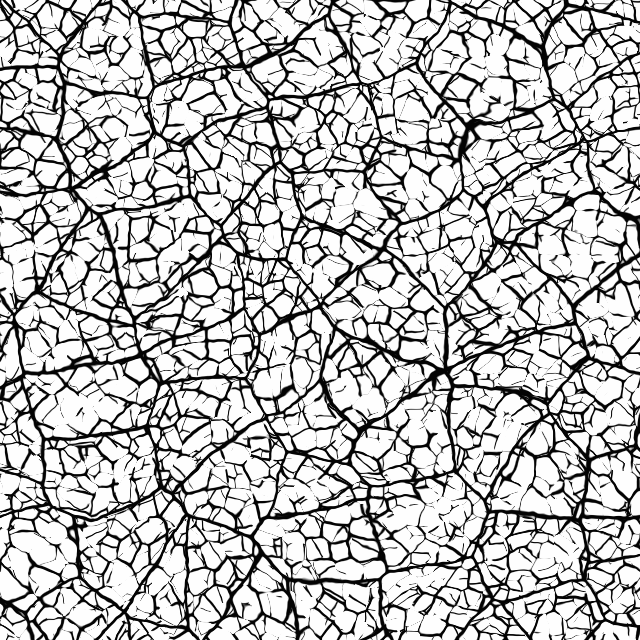
Give the GLSL for this texture, as a three.js fragment shader.

```glsl
// Black crackle network on white: long cracks split into small, partly broken blocks.
varying vec2 vUv;

const vec3 PAPER = vec3(0.995);
const vec3 INK = vec3(0.01);
const float EDGE_BLUR = 0.0011;
const float FILLET = 0.0028;
const float GRAIN_ANGLE = 0.28;

vec2 hash2(vec2 p) {
  vec3 q = fract(vec3(p.xyx) * vec3(0.1031, 0.1030, 0.0973));
  q += dot(q, q.yzx + 33.33);
  return fract((q.xx + q.yz) * q.zy);
}

vec2 noise2(vec2 p) {
  vec2 i = floor(p);
  vec2 f = fract(p);
  vec2 u = f * f * (3.0 - 2.0 * f);
  vec2 low = mix(hash2(i), hash2(i + vec2(1.0, 0.0)), u.x);
  vec2 high = mix(hash2(i + vec2(0.0, 1.0)), hash2(i + 1.0), u.x);
  return mix(low, high, u.y);
}

// Minimum with a rounded corner, so that ink gathers at the junctions
float smoothMin(float a, float b, float k) {
  float h = max(k - abs(a - b), 0.0) / k;
  return min(a, b) - h * h * k * 0.25;
}

vec2 rotate(vec2 p, float angle) {
  float c = cos(angle);
  float s = sin(angle);
  return vec2(c * p.x - s * p.y, s * p.x + c * p.y);
}

// Distance to the inked cell borders (x) and a random key of the cell (yz).
// Each border has its own strength; a high fade makes weak ones vanish.
vec3 cracks(vec2 p, vec2 size, float angle, vec2 seed, float jitter,
            float halfWidth, float fade) {
  vec2 grid = rotate(p, -angle) / size;
  vec2 base = floor(grid);
  vec2 f = grid - base;
  vec2 shift = floor(seed * 400.0) + 100.0;
  vec2 nearCell = vec2(0.0);
  vec2 nearPoint = vec2(0.0);
  float nearest = 1e5;

  for (int y = -2; y <= 2; y++) {
    for (int x = -2; x <= 2; x++) {
      vec2 cell = vec2(float(x), float(y));
      vec2 r = (cell + 0.5 + jitter * (hash2(base + cell + shift) - 0.5) - f) * size;
      float d = dot(r, r);
      if (d < nearest) {
        nearest = d;
        nearCell = cell;
        nearPoint = r;
      }
    }
  }

  vec2 id = base + nearCell + shift;
  float gap = 1.0;
  for (int y = -2; y <= 2; y++) {
    for (int x = -2; x <= 2; x++) {
      if (x == 0 && y == 0) continue;
      vec2 cell = nearCell + vec2(float(x), float(y));
      vec2 other = base + cell + shift;
      vec2 r = (cell + 0.5 + jitter * (hash2(other) - 0.5) - f) * size;
      float border = dot(0.5 * (nearPoint + r), normalize(r - nearPoint));
      float weakness = hash2(id + other + 57.0).x;
      gap = smoothMin(gap, border - halfWidth * (1.0 - fade * weakness), FILLET);
    }
  }
  return vec3(gap, hash2(id + 211.0));
}

void main() {
  // Bend the cracks gently and roughen their edges
  vec2 p = vUv + 3.0;
  p += 0.042 * (noise2(vUv * 6.0 + 11.0) - 0.5);
  p += 0.010 * (noise2(vUv * 27.0 + 47.0) - 0.5);
  p += 0.0026 * (noise2(vUv * 120.0 + 83.0) - 0.5);

  // Wear cuts cracks off abruptly and leaves stubs
  vec2 wear = smoothstep(0.35, 0.65, noise2(vUv * 62.0 + 19.0));

  // Each level is seeded by the cell around it, so cracks end in T junctions
  vec3 longCracks = cracks(p, vec2(0.155, 0.105), GRAIN_ANGLE, vec2(0.3, 0.6),
                           0.8, 0.0027, 0.25);
  float blockAngle = GRAIN_ANGLE + 1.4 * (longCracks.y - 0.5);
  vec3 blockCracks = cracks(p, vec2(0.038, 0.034), blockAngle, longCracks.yz,
                            0.68, 0.0024, 0.35 + 1.3 * wear.x);
  vec2 splitSeed = fract(longCracks.yz + blockCracks.yz);
  vec3 splits = cracks(p, vec2(0.036, 0.030), 6.28 * blockCracks.y, splitSeed,
                       0.8, 0.0016, 0.9 + 3.0 * wear.y);

  float gap = smoothMin(longCracks.x, blockCracks.x, FILLET);
  gap = min(gap, splits.x);
  float paper = smoothstep(-EDGE_BLUR, EDGE_BLUR, gap);
  gl_FragColor = vec4(mix(INK, PAPER, paper), 1.0);
}
```
